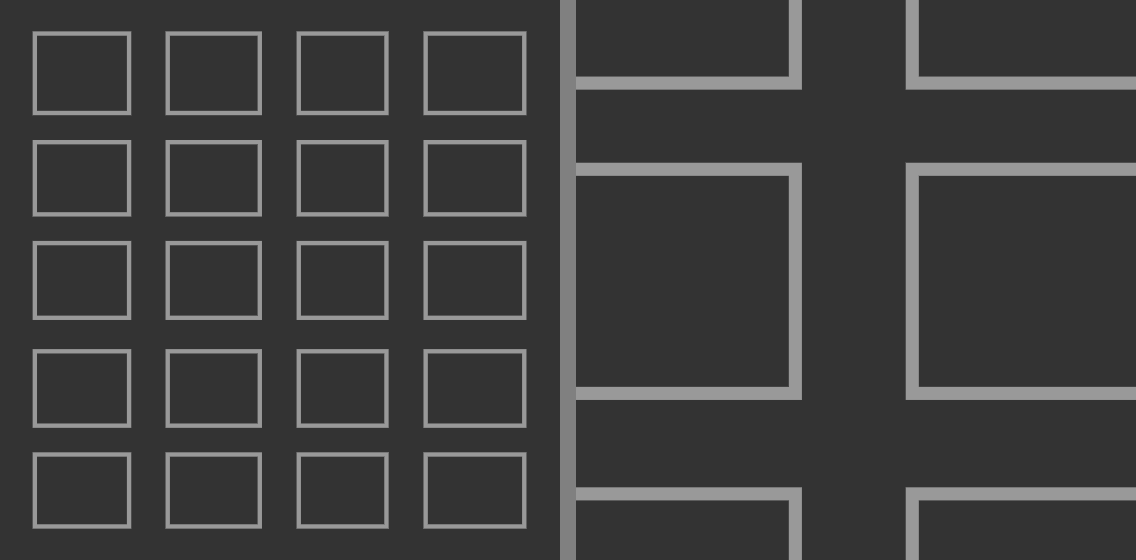
Left, the full canvas; right, a detail of the centre.
This pattern is drawn by a WebGL 2 fragment shader. Its source:

```glsl
#version 300 es
precision highp float;

#define COLUMNS 4
#define ROWS 5
#define LINE_WIDTH 0.0078
#define BACKGROUND vec3(0.2)
#define FRAME_COLOR vec3(0.6)

uniform vec2 u_resolution;
out vec4 fragColor;

// Start and end of each column, left to right
const vec2 columnSpans[COLUMNS] = vec2[](
    vec2(0.0583, 0.2344), vec2(0.2956, 0.4678),
    vec2(0.5296, 0.6940), vec2(0.7562, 0.9401));

// Start and end of each row, bottom to top
const vec2 rowSpans[ROWS] = vec2[](
    vec2(0.0560, 0.1923), vec2(0.2360, 0.3766), vec2(0.4286, 0.5698),
    vec2(0.6133, 0.7500), vec2(0.7943, 0.9440));

// Signed distance to the edges of a span, negative inside
float spanDistance(float position, vec2 span) {
    return max(span.x - position, position - span.y);
}

// Square-cornered outline lying just inside the rectangle's edge
float frameDistance(vec2 point, vec2 spanX, vec2 spanY) {
    float box = max(spanDistance(point.x, spanX), spanDistance(point.y, spanY));
    return abs(box + 0.5 * LINE_WIDTH) - 0.5 * LINE_WIDTH;
}

void main() {
    vec2 point = gl_FragCoord.xy / u_resolution;
    float pixel = 1.0 / min(u_resolution.x, u_resolution.y);

    // Nearest frame in the grid
    float nearest = 1.0;
    for (int row = 0; row < ROWS; row++) {
        for (int column = 0; column < COLUMNS; column++) {
            nearest = min(nearest, frameDistance(point, columnSpans[column], rowSpans[row]));
        }
    }

    // Edge smoothing over one pixel
    float coverage = clamp(0.5 - nearest / pixel, 0.0, 1.0);
    fragColor = vec4(mix(BACKGROUND, FRAME_COLOR, coverage), 1.0);
}
```
